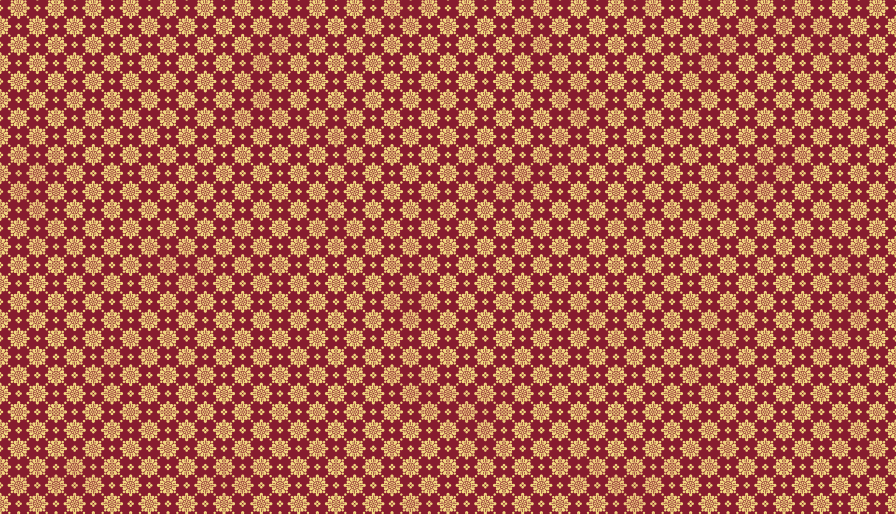
This pattern is drawn by a Shadertoy shader. Its source:

```glsl
// Gold lace diamonds on crimson cloth, joined by beaded diagonals with small blossoms between.
#define REPEATS vec2(24.0, 14.0)
#define PHASE vec2(0.5, 0.78)
#define CRIMSON vec3(0.53, 0.11, 0.185)
#define GOLD vec3(0.95, 0.86, 0.50)
#define ROSE vec3(0.86, 0.62, 0.43)
#define MEDALLION 0.27
#define VEIN 0.009
#define BEAD 0.032
#define BEAD_STEP 0.07
#define TINT 0.35
#define NOISE_CELLS vec2(12.0, 7.0)
#define SAMPLES 4

// Folds a point into the first octant, so x >= y >= 0.
vec2 octant(vec2 p) {
    p = abs(p);
    return p.x > p.y ? p : p.yx;
}

float disc(vec2 p, vec2 center, float radius) {
    return length(p - center) - radius;
}

float segment(vec2 p, vec2 a, vec2 b) {
    vec2 ab = b - a;
    return length(p - a - ab * clamp(dot(p - a, ab) / dot(ab, ab), 0.0, 1.0));
}

// Scalloped diamond with a rosette and veins cut out.
float medallion(vec2 p) {
    p = octant(p);
    float shape = (p.x + p.y - MEDALLION) * 0.7071;
    shape = min(shape, disc(p, vec2(0.255, 0.0), 0.042));
    shape = min(shape, disc(p, vec2(0.175, 0.095), 0.042));

    float cuts = abs(length(p) - 0.108) - VEIN;
    cuts = min(cuts, segment(p, vec2(0.14, 0.0), vec2(0.22, 0.0)) - VEIN);
    cuts = min(cuts, segment(p, vec2(0.095), vec2(0.14)) - VEIN);
    cuts = min(cuts, segment(p, vec2(0.037, 0.015), vec2(0.083, 0.034)) - VEIN);
    cuts = min(cuts, segment(p, vec2(0.14, 0.045), vec2(0.18, 0.045)) - VEIN);
    cuts = min(cuts, disc(p, vec2(0.222, 0.055), 0.016));
    cuts = min(cuts, length(p) - 0.018);
    return max(shape, -cuts);
}

// Four round petals around an open center.
float blossom(vec2 p) {
    return disc(octant(p), vec2(0.052, 0.0), 0.034);
}

// Three beads on the diagonal between neighboring medallions.
float beads(vec2 p) {
    float d = 1.0;
    for (int i = -1; i <= 1; i++)
        d = min(d, disc(p, vec2(0.25 + BEAD_STEP * float(i)), BEAD));
    return d;
}

float ornament(vec2 grid) {
    vec2 p = abs(fract(grid - PHASE + 0.5) - 0.5);
    float d = min(medallion(p), medallion(p - 0.5));
    d = min(d, blossom(octant(p) - vec2(0.5, 0.0)));
    return min(d, beads(p));
}

vec2 gradient(vec2 cell) {
    cell = mod(cell, NOISE_CELLS);
    float angle = 6.2832 * fract(sin(dot(cell, vec2(127.1, 311.7))) * 4375.5);
    return vec2(cos(angle), sin(angle));
}

// Gradient noise that wraps at the canvas edges.
float wrappedNoise(vec2 p) {
    vec2 i = floor(p), f = p - i;
    vec2 u = f * f * f * (f * (f * 6.0 - 15.0) + 10.0);
    vec2 e = vec2(1.0, 0.0);
    float low = mix(dot(gradient(i), f), dot(gradient(i + e), f - e), u.x);
    float high = mix(dot(gradient(i + e.yx), f - e.yx), dot(gradient(i + 1.0), f - 1.0), u.x);
    return mix(low, high, u.y);
}

void mainImage(out vec4 fragColor, in vec2 fragCoord) {
    // Average subpixel coverage, since the lace is finer than a small canvas.
    float soft = REPEATS.y / (iResolution.y * float(SAMPLES));
    float coverage = 0.0;
    for (int y = 0; y < SAMPLES; y++)
        for (int x = 0; x < SAMPLES; x++) {
            vec2 offset = (vec2(x, y) + 0.5) / float(SAMPLES) - 0.5;
            vec2 grid = (fragCoord + offset) / iResolution.xy * REPEATS;
            coverage += clamp(0.5 - ornament(grid) / soft, 0.0, 1.0);
        }
    coverage /= float(SAMPLES * SAMPLES);

    // Slight drift of the thread color from motif to motif.
    float drift = wrappedNoise(fragCoord / iResolution.xy * NOISE_CELLS);
    vec3 thread = mix(GOLD, ROSE, TINT * smoothstep(0.0, 0.6, drift));
    fragColor = vec4(mix(CRIMSON, thread, coverage), 1.0);
}
```
